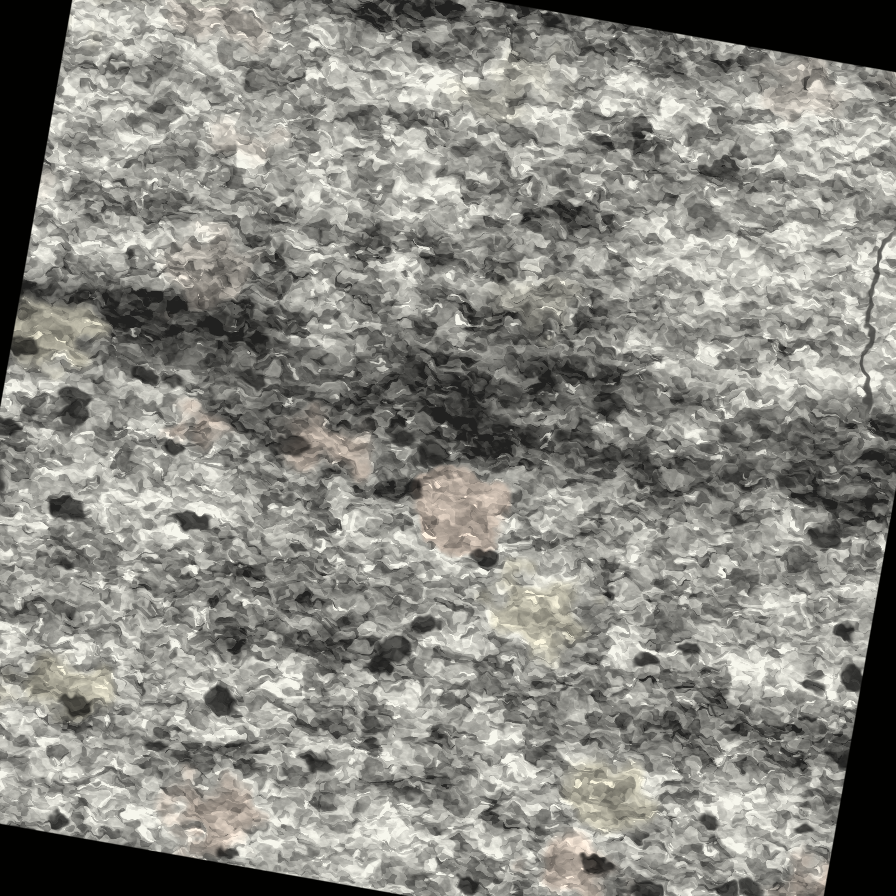
Write a three.js fragment shader that draws this texture.

```glsl
// Tilted slab of foliated grey gneiss on black: ragged mineral grains from
// warped soft Voronoi layers, dark mica bands, pinkish feldspar crystals,
// black specks, white flecks and one crack near the right side.

#define TILT 0.175
#define BASE_TONE 0.585
#define BAND_DEPTH 0.22
#define GRAIN_CONTRAST 0.35
#define WARP 0.012
#define GRAIN_SIZE vec2(0.017, 0.0095)
#define STONE_TINT vec3(1.0, 0.998, 0.958)
#define FELDSPAR_TINT vec3(1.06, 0.985, 0.915)
#define CREAM_TINT vec3(1.02, 1.0, 0.90)
#define SPECK_TONE 0.17

varying vec2 vUv;

float hash(vec2 p) {
  return fract(sin(dot(p, vec2(127.1, 311.7))) * 43758.5453);
}

vec2 hash2(vec2 p) {
  return vec2(hash(p), hash(p + 37.3));
}

float noise(vec2 p) {
  vec2 i = floor(p);
  vec2 f = fract(p);
  f = f * f * (3.0 - 2.0 * f);
  float low = mix(hash(i), hash(i + vec2(1.0, 0.0)), f.x);
  float high = mix(hash(i + vec2(0.0, 1.0)), hash(i + 1.0), f.x);
  return mix(low, high, f.y);
}

float fbm(vec2 p) {
  float sum = 0.0;
  float amp = 0.533;
  for (int i = 0; i < 4; i++) {
    sum += amp * noise(p);
    p = p * 2.03 + 17.1;
    amp *= 0.5;
  }
  return sum;
}

// Random tone per Voronoi cell, blended narrowly at the cell borders.
float grains(vec2 p) {
  vec2 cell = floor(p);
  float tone = 0.0;
  float total = 0.0;
  for (int y = -1; y <= 1; y++) {
    for (int x = -1; x <= 1; x++) {
      vec2 id = cell + vec2(float(x), float(y));
      vec2 d = id + hash2(id) - p;
      float w = exp(-28.0 * dot(d, d));
      tone += w * hash(id + 91.7);
      total += w;
    }
  }
  return tone / max(total, 1e-9);
}

// Sparse blobs on a jittered grid: x is coverage, y a random kind.
vec2 blobs(vec2 p, float chance, float softness) {
  vec2 cell = floor(p);
  vec2 result = vec2(0.0);
  for (int y = -1; y <= 1; y++) {
    for (int x = -1; x <= 1; x++) {
      vec2 id = cell + vec2(float(x), float(y));
      float radius = mix(0.22, 0.5, hash(id + 5.9));
      float d = length(id + hash2(id + 11.3) - p) - radius;
      float cover = step(hash(id + 53.1), chance) * smoothstep(softness, -softness, d);
      if (cover > result.x) result = vec2(cover, hash(id + 71.7));
    }
  }
  return result;
}

void main() {
  // Slab frame, with x along the foliation.
  vec2 p = vUv - 0.5;
  float c = cos(TILT);
  float s = sin(TILT);
  vec2 q = vec2(c * p.x - s * p.y, s * p.x + c * p.y);

  // Two scales of warp make the grain outlines ragged.
  vec2 warp = vec2(noise(q * 45.0), noise(q * 45.0 + 60.0)) - 0.5;
  vec2 rough = vec2(noise(q * 150.0 + 9.0), noise(q * 150.0 + 80.0)) - 0.5;
  vec2 w = q + WARP * (warp + 0.55 * rough);

  // Broad foliation: soft streaks, a central mica band and a dark top.
  float tone = BASE_TONE + 0.65 * (fbm(w * vec2(5.0, 15.0) + 3.7) - 0.5);
  float bandY = w.y - 0.09 - 0.07 * (fbm(vec2(q.x * 4.0, 2.3)) - 0.5);
  float band = smoothstep(0.05, 0.01, bandY) * smoothstep(-0.13, -0.02, bandY);
  band *= smoothstep(0.15, 0.55, fbm(w * vec2(7.0, 18.0) + 21.0));
  tone -= BAND_DEPTH * band + 0.17 * smoothstep(0.405, 0.46, w.y);
  tone += 0.07 * smoothstep(0.13, 0.2, w.y);
  tone -= 0.14 * smoothstep(0.36, 0.5, w.x) * smoothstep(-0.18, -0.32, w.y);

  // Mineral grains at three sizes, then fine mottling.
  float contrast = GRAIN_CONTRAST * (1.0 - 0.3 * band);
  float detail = 0.85 * (grains(w / (GRAIN_SIZE * 2.1)) - 0.5);
  detail += grains(w / GRAIN_SIZE + 40.0) - 0.5;
  detail += 0.7 * (grains(w / (GRAIN_SIZE * 0.5) + 90.0) - 0.5);
  detail += 0.7 * (fbm(q * vec2(150.0, 210.0)) - 0.5);
  tone += contrast * detail;

  // Pale crystals, pinkish or cream, with one large crystal near the middle.
  vec2 crystal = blobs(w * vec2(9.0, 13.0) + warp * 0.4, 0.2, 0.16);
  crystal.x *= mix(0.9, 0.35, smoothstep(0.05, 0.16, w.y));
  float large = length((w + warp * 0.025 - vec2(0.026, -0.063)) / vec2(0.062, 0.043));
  large = smoothstep(1.12, 0.88, large);
  float feldspar = max(crystal.x, large);
  tone = mix(tone, 0.67 + 0.2 * detail, 0.75 * feldspar);
  vec3 crystalTint = mix(FELDSPAR_TINT, CREAM_TINT, step(0.65, crystal.y) * (1.0 - large));

  // Black specks, mostly below the band, and thin white flecks.
  float speck = blobs(w * vec2(24.0, 36.0) + 7.0, 0.10, 0.08).x;
  speck *= mix(0.85, 0.2, smoothstep(0.0, 0.15, w.y));
  tone = mix(tone, SPECK_TONE + 0.08 * detail, speck);
  float fleck = smoothstep(0.70, 0.80, fbm(w * vec2(65.0, 125.0) + 33.0));
  tone += 0.32 * fleck * (1.0 - speck);

  // Crack beside a paler block.
  float span = smoothstep(0.10, 0.13, q.y) * smoothstep(0.35, 0.31, q.y);
  float crackX = 0.447 + 0.035 * (fbm(vec2(q.y * 16.0, 4.0)) - 0.5);
  float crack = span * smoothstep(0.0045, 0.0015, abs(w.x - crackX));
  tone = mix(tone, 0.24, 0.8 * crack);

  vec3 stone = clamp(tone, 0.13, 0.97) * mix(STONE_TINT, crystalTint, feldspar);
  float slab = smoothstep(0.501, 0.499, max(abs(q.x), abs(q.y)));
  gl_FragColor = vec4(mix(vec3(0.005, 0.005, 0.0), stone, slab), 1.0);
}
```
